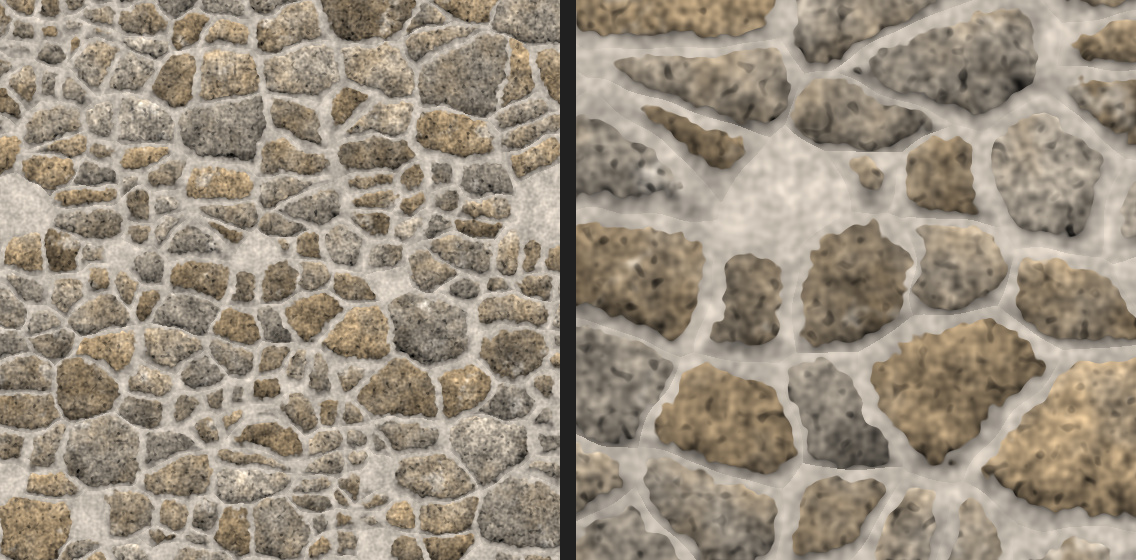
Left, the full canvas; right, a detail of the centre.
Give the GLSL for this texture, as a Shadertoy shader.

```glsl
// Rubble wall: rough grey-brown field stones of mixed size set in pale lime mortar.

#define BLOCKS    vec2(7.0, 8.7)          // coarse blocks across the canvas
#define JOINT     0.0062                  // half width of a joint
#define ROUNDING  0.0045                  // softness of stone corners
#define WARP      0.030                   // bending of the courses
#define GRAIN     0.42                    // strength of the mineral grain
#define RELIEF    0.30                    // edge light and shade
#define GREY      vec3(0.575, 0.540, 0.490)
#define BROWN     vec3(0.550, 0.475, 0.370)
#define LICHEN    vec3(0.760, 0.735, 0.700)
#define MORTAR    vec3(0.775, 0.738, 0.690)

struct Stone {
    float edge;    // distance to the border of its cell
    vec2 inward;   // direction away from the nearest border
    vec2 offset;   // position relative to the stone centre
    vec2 seed;     // random pair of this stone
};

vec2 hash2(vec2 p) {
    vec3 q = fract(p.xyx * vec3(0.1031, 0.1030, 0.0973));
    q += dot(q, q.yzx + 33.33);
    return fract((q.xx + q.yz) * q.zy);
}

// Gradient noise
float corner(vec2 cell, vec2 f, vec2 o) {
    return dot(hash2(cell + o) * 2.0 - 1.0, f - o);
}

float noise(vec2 p) {
    vec2 i = floor(p), f = p - i;
    vec2 u = f * f * f * (f * (f * 6.0 - 15.0) + 10.0);
    return mix(mix(corner(i, f, vec2(0, 0)), corner(i, f, vec2(1, 0)), u.x),
               mix(corner(i, f, vec2(0, 1)), corner(i, f, vec2(1, 1)), u.x), u.y);
}

float fbm(vec2 p) {
    float sum = 0.0, amp = 0.6;
    for (int i = 0; i < 4; i++) {
        sum += amp * noise(p);
        p = mat2(1.6, 1.2, -1.2, 1.6) * p + 7.3;
        amp *= 0.6;
    }
    return sum;
}

// Blocks: staggered rows, each block split into one or more stones
float rowShift(float row) { return hash2(vec2(row, 9.0)).x; }

vec2 blockNear(vec2 q, int n) {
    float row = floor(q.y) + float(n / 3 - 1);
    return vec2(floor(q.x - rowShift(row)) + float(n % 3 - 1), row);
}

ivec2 blockSplit(vec2 block) {
    vec2 h = hash2(block + 17.3);
    int rows = 1 + int(h.y > 0.36) + int(h.y > 0.78);
    int cols = 1 + int(h.x > 0.45) + int(h.x > 0.85);
    return ivec2(min(cols, rows + 1), rows);
}

// Centre of a stone and its squared radius
vec3 stoneSite(vec2 block, ivec2 split, int k) {
    vec2 cell = vec2(k % split.x, k / split.x), count = vec2(split);
    vec2 jitter = hash2(block * 7.0 + cell * 1.7 + 3.1) - 0.5;
    vec2 drift = 0.28 * (hash2(block + 5.0) - 0.5);
    vec2 centre = block + vec2(rowShift(block.y), 0.0) + drift + (cell + 0.5 + 0.45 * jitter) / count;
    float radius = 0.25 * (1.0 / count.x + 1.0 / count.y) * (1.0 + 0.25 * jitter.x);
    return vec3(centre, radius * radius);
}

// Power diagram of the stones, with a soft minimum over the borders
Stone findStone(vec2 p) {
    vec2 q = p * BLOCKS;
    vec3 own = vec3(0.0);
    float best = 1e5;
    for (int n = 0; n < 9; n++) {
        vec2 block = blockNear(q, n);
        ivec2 split = blockSplit(block);
        for (int k = 0; k < split.x * split.y; k++) {
            vec3 s = stoneSite(block, split, k);
            float power = dot(q - s.xy, q - s.xy) - s.z;
            if (power < best) { best = power; own = s; }
        }
    }
    float total = 1e-20;
    vec2 pull = vec2(0.0);
    for (int n = 0; n < 9; n++) {
        vec2 block = blockNear(q, n);
        ivec2 split = blockSplit(block);
        for (int k = 0; k < split.x * split.y; k++) {
            vec3 s = stoneSite(block, split, k);
            vec2 away = (own.xy - s.xy) * BLOCKS;
            float len = length(away);
            if (len < 0.01) continue;
            float border = (dot(q - s.xy, q - s.xy) - s.z - best) / (2.0 * len);
            float weight = exp(-border / ROUNDING);
            total += weight;
            pull += weight * away / len;
        }
    }
    return Stone(-ROUNDING * log(total), pull / total, (q - own.xy) / BLOCKS, hash2(own.xy * 13.0));
}

void mainImage(out vec4 fragColor, in vec2 fragCoord) {
    vec2 p = fragCoord / iResolution.y;
    float pixel = 1.0 / iResolution.y;

    // Stone outline
    vec2 bend = WARP * vec2(noise(p * 8.0), noise(p * 8.0 + 40.0));
    bend += 0.35 * WARP * vec2(noise(p * 27.0 + 11.0), noise(p * 27.0 + 70.0));
    Stone s = findStone(p + bend);
    vec2 look = hash2(s.seed * 91.0 + 2.0);
    float joint = JOINT * (0.6 + 0.8 * s.seed.x) + 0.007 * noise(p * 6.0 + 3.0);
    joint += step(look.y, 0.04);   // a few stones are lost under mortar
    float rough = 0.007 * noise(p * 62.0) + 0.004 * noise(p * 140.0);
    float d = s.edge - max(joint, 0.002) + rough;

    // Stone face: tint, facets, grain, pits and lichen
    vec2 shift = s.seed * 20.0;
    float stain = fbm(p * 15.0 + shift);
    float grain = noise(p * 95.0) + noise(p * 185.0 + 5.0);
    float pits = smoothstep(0.16, 0.42, noise(p * 125.0 + 31.0));
    vec3 rock = mix(GREY, BROWN, clamp(1.3 * s.seed.y - 0.2 + 1.2 * stain, 0.0, 1.0));
    rock *= 0.86 + 0.32 * look.x;
    float facet = dot(s.offset, vec2(look.y - 0.5, 0.9)) * 2.2;
    float rim = exp(-max(d, 0.0) / 0.006);
    float light = 1.0 + facet + 0.75 * fbm(p * 26.0 + shift) + GRAIN * grain;
    light -= RELIEF * rim * (s.inward.y + 0.25) + 0.3 * pits;
    float patchy = smoothstep(0.12, 0.34, fbm(p * 19.0 + shift + 8.0)) * step(0.45, look.y);
    rock = mix(rock, LICHEN, 0.6 * patchy) * light;

    // Mortar: sandy, shaded beneath the stones
    float sand = 0.35 * fbm(p * 24.0 + 50.0) + 0.18 * noise(p * 170.0) + 0.16 * noise(p * 80.0 + 9.0);
    float shade = exp(min(d, 0.0) / 0.005) * (0.08 + 0.42 * smoothstep(-0.1, 0.9, s.inward.y));
    vec3 mortar = MORTAR * (1.03 + sand) * (1.0 - shade);

    vec3 color = mix(mortar, rock, smoothstep(-pixel, pixel, d));
    fragColor = vec4(clamp(color, 0.0, 1.0), 1.0);
}
```
